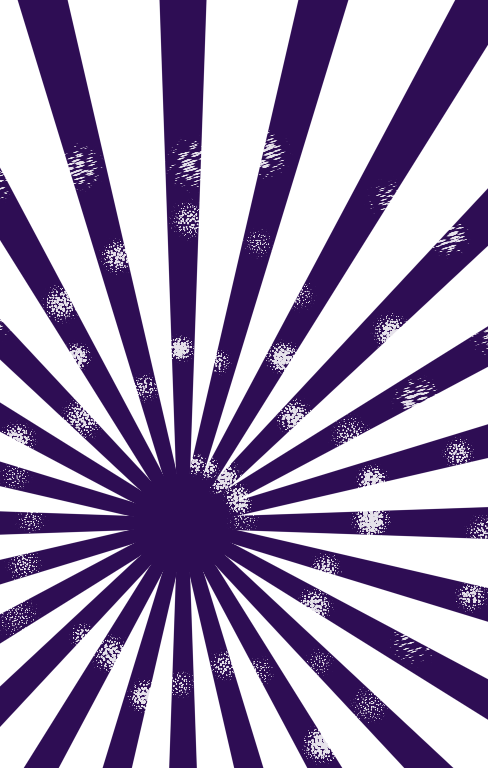
Give the GLSL for this background, as a Shadertoy shader.

```glsl
#define INK vec3(0.18, 0.05, 0.33)
#define PAPER vec3(1.0)
#define CENTRE vec2(0.2383, 0.3190)
#define RAYS 24.0
#define RAY_BASE 0.0069
#define RAY_SPREAD 0.0348
#define RINGS 4
#define RING_START 0.078
#define RING_GAP 0.140
#define GRAIN 290.0
#define WEAR 0.88

const float TAU = 6.28318;

vec2 hash2(vec2 p) {
    vec3 q = fract(p.xyx * vec3(0.1031, 0.1030, 0.0973));
    q += dot(q, q.yzx + 33.33);
    return fract((q.xx + q.yz) * q.zy);
}

// Distance to the nearest jittered cell point
float cellular(vec2 p) {
    vec2 cell = floor(p), f = p - cell;
    float nearest = 2.0;
    for (int y = -1; y <= 1; y++)
        for (int x = -1; x <= 1; x++) {
            vec2 o = vec2(x, y);
            nearest = min(nearest, length(o + hash2(cell + o + 50.0) - f));
        }
    return nearest;
}

// Worn paint: patches scattered along one ray, speckled or brushed
float wornPaint(vec2 p, vec2 local, float ray) {
    float angle = ray * TAU / RAYS;
    float speckle = cellular(p * GRAIN);
    vec2 brush = mat2(0.96, -0.28, 0.28, 0.96) * p;
    float streak = cellular(brush * vec2(0.22, 1.0) * GRAIN);
    float wear = 0.0;
    for (int i = 0; i < RINGS; i++) {
        float ring = float(i);
        vec2 h = hash2(vec2(ray + 3.0, ring * 7.0 + 11.0));
        vec2 g = hash2(vec2(ray + 41.0, ring * 5.0 + 2.0));
        float along = RING_START + RING_GAP * ring + (h.x - 0.5) * 0.08 * min(ring, 1.0);
        float across = (h.y - 0.5) * 2.0 * (RAY_BASE + RAY_SPREAD * along);
        float size = mix(0.018, 0.034, g.x) + 0.003 * ring;
        float fade = 1.0 - smoothstep(0.15, 1.0, length(local - vec2(along, across)) / size);

        // The innermost patches only gather on the upper right of the hub
        float strength = mix(0.25, 0.75, g.y);
        if (i == 0) strength = 0.6 * smoothstep(0.7, 0.85, cos(angle - 0.7));

        float grain = (i == RINGS - 1 || (i == 2 && g.x > 0.6)) ? streak : speckle;
        float reach = fade * strength;
        wear = max(wear, smoothstep(0.0, 0.1, reach) * (1.0 - smoothstep(reach - 0.12, reach + 0.12, grain)));
    }
    return wear * WEAR;
}

void mainImage(out vec4 fragColor, in vec2 fragCoord) {
    vec2 p = fragCoord / iResolution.y;
    float pixel = 1.0 / iResolution.y;

    // Coordinates along and across the nearest ray
    vec2 d = p - CENTRE;
    float ray = mod(round(atan(d.y, d.x + 1e-6) * RAYS / TAU), RAYS);
    float angle = ray * TAU / RAYS;
    vec2 axis = vec2(cos(angle), sin(angle));
    vec2 local = vec2(dot(d, axis), axis.x * d.y - axis.y * d.x);

    // Tapered rays merge into a solid hub
    float edge = abs(local.y) - RAY_BASE - RAY_SPREAD * local.x;
    float ink = 1.0 - smoothstep(-0.7 * pixel, 0.7 * pixel, edge);
    ink *= 1.0 - wornPaint(p, local, ray);

    fragColor = vec4(mix(PAPER, INK, ink), 1.0);
}
```
